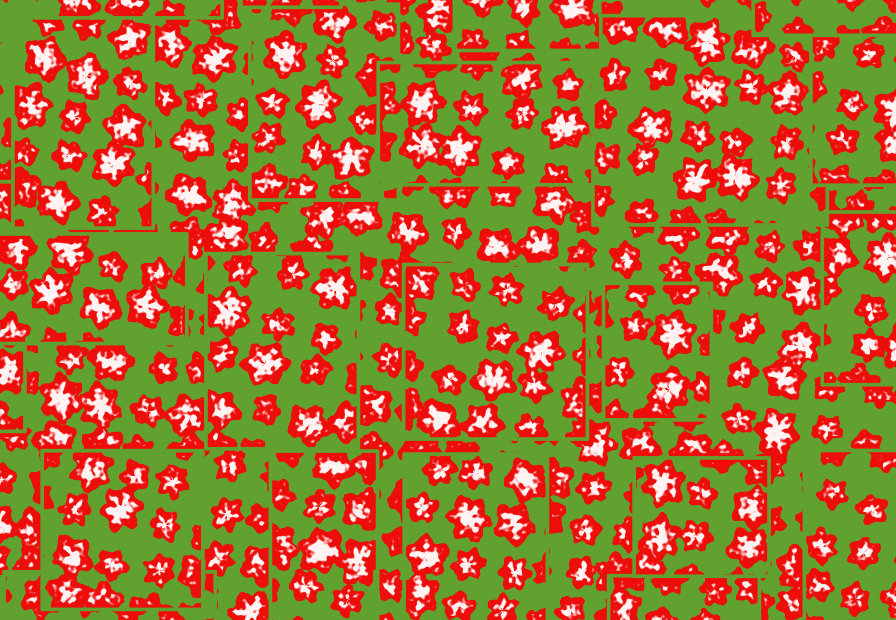
Give the GLSL for this pattern, as a WebGL 2 fragment shader.

```glsl
#version 300 es
precision highp float;

#define FLOWER_CELL 0.072
#define ROW_TILT 0.17
#define SMALL_RADIUS 0.024
#define LARGE_RADIUS 0.033
#define LARGE_SHARE 0.42
#define PETAL_DEPTH 0.15
#define PATCH_CELL 0.32
#define PATCH_GAP 0.003
#define OUTLINE 0.005
#define GRAIN_SCALE 110.0
#define EDGE_ROUGHNESS 0.003

uniform vec2 u_resolution;
out vec4 fragColor;

const vec3 GRASS = vec3(0.38, 0.63, 0.19);
const vec3 RED = vec3(0.93, 0.05, 0.04);
const vec3 WHITE = vec3(1.0, 0.95, 0.95);

vec2 hash2(vec2 p) {
    vec3 q = fract(p.xyx * vec3(0.1031, 0.1030, 0.0973));
    q += dot(q, q.yzx + 33.33);
    return fract((q.xx + q.yz) * q.zy);
}

float cornerSlope(vec2 cell, vec2 offset) {
    float angle = 6.2832 * hash2(cell).x;
    return dot(vec2(cos(angle), sin(angle)), offset);
}

float gradientNoise(vec2 p) {
    vec2 i = floor(p), f = fract(p);
    vec2 u = f * f * f * (f * (f * 6.0 - 15.0) + 10.0);
    vec2 e = vec2(1.0, 0.0);
    float low = mix(cornerSlope(i, f), cornerSlope(i + e.xy, f - e.xy), u.x);
    float high = mix(cornerSlope(i + e.yx, f - e.yx), cornerSlope(i + e.xx, f - e.xx), u.x);
    return 1.4 * mix(low, high, u.y);
}

float boxDistance(vec2 p, vec2 halfSize) {
    vec2 q = abs(p) - halfSize;
    return length(max(q, 0.0)) + min(max(q.x, q.y), 0.0);
}

// Overlapping rectangles: xy is the patch id, z the distance to its border
vec3 findPatch(vec2 p) {
    vec2 base = floor(p / PATCH_CELL);
    vec3 patchInfo = vec3(0.0, 0.0, 1.0);
    for (int y = -1; y <= 1; y++)
    for (int x = -1; x <= 1; x++) {
        vec2 cell = base + vec2(x, y);
        vec2 center = cell + 0.3 + 0.4 * hash2(cell + 51.0);
        vec2 halfSize = 0.25 + 0.35 * hash2(cell + 87.0);
        float d = boxDistance(p - center * PATCH_CELL, halfSize * PATCH_CELL);
        if (d < 0.0) patchInfo = vec3(cell + 20.0, -d);
        else patchInfo.z = min(patchInfo.z, d);
    }
    return patchInfo;
}

float flowerDistance(vec2 p, vec2 seed) {
    vec2 rnd = hash2(seed + 13.0);
    float radius = rnd.x < LARGE_SHARE ? LARGE_RADIUS : SMALL_RADIUS;
    radius *= 0.94 + 0.12 * rnd.y;
    float petals = 5.0 + floor(2.0 * rnd.y);
    float angle = atan(p.y, p.x);
    float lobes = cos(petals * angle + 40.0 * rnd.x);
    float sway = 0.06 * cos(2.0 * angle + 30.0 * rnd.y);
    return length(p) - radius * (1.0 + PETAL_DEPTH * lobes + sway);
}

// Nearest flower on a tilted, jittered lattice shifted for each patch
float flowerField(vec2 p, vec2 patchId) {
    float c = cos(ROW_TILT), s = sin(ROW_TILT);
    mat2 tilt = mat2(c, -s, s, c);
    vec2 q = p * tilt / FLOWER_CELL + 9.0 * hash2(patchId + 5.0);
    vec2 base = floor(q);
    float nearest = 1.0;
    for (int y = -1; y <= 1; y++)
    for (int x = -1; x <= 1; x++) {
        vec2 cell = base + vec2(x, y);
        vec2 center = cell + 0.5 + 0.3 * (hash2(cell + 29.0) - 0.5);
        nearest = min(nearest, flowerDistance(tilt * (q - center) * FLOWER_CELL, cell));
    }
    return nearest;
}

void main() {
    vec2 p = gl_FragCoord.xy / u_resolution.y;
    float pixel = 1.0 / u_resolution.y;
    float grain = gradientNoise(p * GRAIN_SCALE + 60.0);
    float blotch = gradientNoise(p * GRAIN_SCALE * 0.45 + 140.0);

    // Rough flowers, cut straight along patch borders
    vec3 patchInfo = findPatch(p);
    float d = flowerField(p, patchInfo.xy) + EDGE_ROUGHNESS * (grain + blotch);
    d = max(d, PATCH_GAP - patchInfo.z);

    // White hearts breaking into speckles toward the red outline
    float depth = -d;
    float bloom = (depth - 0.013) * 50.0 + grain + 0.6 * blotch;
    float white = smoothstep(-0.15, 0.4, bloom);
    white *= smoothstep(OUTLINE - pixel, OUTLINE + pixel, depth);

    vec3 flower = mix(RED, WHITE, white);
    float cover = 1.0 - smoothstep(-0.7 * pixel, 0.7 * pixel, d);
    fragColor = vec4(mix(GRASS, flower, cover), 1.0);
}
```
